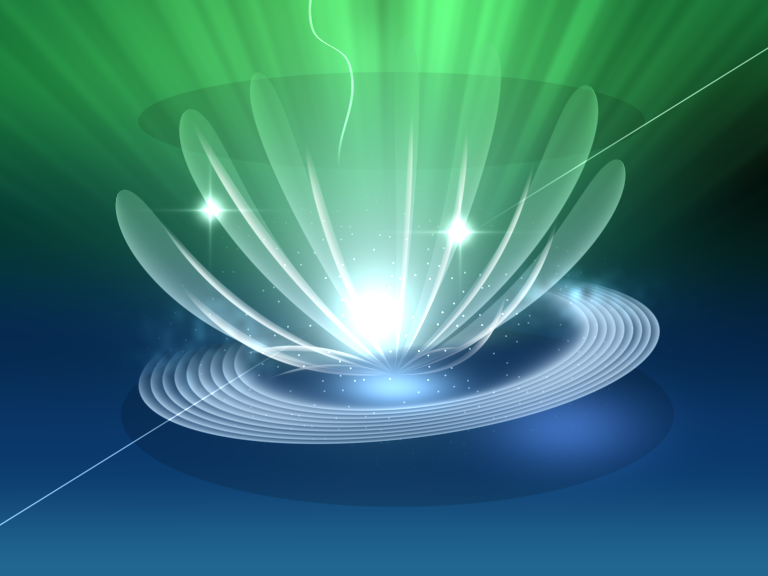
This background is drawn by a Shadertoy shader. Its source:

```glsl
// Glowing glass lotus opening over tilted ripples of light, green sky above deep blue water.

const vec2 ROOT = vec2(0.685, 0.35);
const vec3 ICE = vec3(0.82, 0.95, 1.0);
const vec3 LEAF = vec3(0.40, 0.86, 0.52);

// Each entry: tip x, tip y, half width, sideways bend.
const vec4 PETALS[7] = vec4[](
    vec4(0.205, 0.665, 0.052, -0.075), vec4(0.322, 0.808, 0.050, -0.045),
    vec4(0.444, 0.874, 0.038, -0.020), vec4(1.080, 0.720, 0.045, 0.050),
    vec4(1.025, 0.850, 0.050, 0.050), vec4(0.850, 0.927, 0.042, 0.025),
    vec4(0.705, 0.940, 0.030, 0.008));
const vec4 BLADES[12] = vec4[](
    vec4(0.31, 0.51, 0.020, -0.05), vec4(0.42, 0.385, 0.013, 0.025),
    vec4(0.46, 0.34, 0.008, 0.02), vec4(0.27, 0.63, 0.018, -0.05),
    vec4(0.33, 0.80, 0.022, -0.03), vec4(0.53, 0.76, 0.020, -0.02),
    vec4(0.715, 0.82, 0.013, 0.005), vec4(0.81, 0.79, 0.015, 0.03),
    vec4(0.93, 0.73, 0.014, 0.04), vec4(0.97, 0.63, 0.016, 0.06),
    vec4(0.88, 0.497, 0.014, 0.05), vec4(0.81, 0.395, 0.008, -0.015));

float hash(vec2 p) { return fract(sin(dot(p, vec2(127.1, 311.7))) * 43758.5); }

float noise(vec2 p) {
    vec2 i = floor(p), f = fract(p);
    f = f * f * (3.0 - 2.0 * f);
    return mix(mix(hash(i), hash(i + vec2(1, 0)), f.x),
               mix(hash(i + vec2(0, 1)), hash(i + vec2(1, 1)), f.x), f.y);
}

// Soft elliptical spot
float glow(vec2 p, vec2 centre, vec2 size) {
    vec2 d = (p - centre) / size;
    return exp(-dot(d, d));
}

// Signed distance to an ellipse, approximately
float ellipse(vec2 p, vec2 r) {
    float k = length(p / r);
    return (k - 1.0) * k / max(length(p / (r * r)), 0.001);
}

// Bent leaf growing from ROOT: x = coverage, y = position across (-1..1), z = along
vec3 leaf(vec2 p, vec4 shape, float tipPower, float aa) {
    vec2 axis = shape.xy - ROOT, dir = normalize(axis), r = p - ROOT;
    float u = clamp(dot(r, dir) / length(axis), 0.0, 1.0);
    float v = dot(r, vec2(dir.y, -dir.x)) - shape.w * 4.0 * u * (1.0 - u);
    float halfWidth = shape.z * pow(u, 0.8) * sqrt(1.0 - pow(u, tipPower));
    float across = clamp(v / max(halfWidth, 0.0005), -1.0, 1.0);
    return vec3(smoothstep(0.0, 2.0 * aa, halfWidth - abs(v)), across, u);
}

void mainImage(out vec4 fragColor, in vec2 fragCoord) {
    vec2 p = fragCoord / iResolution.y;
    p.x += 0.6667 - 0.5 * iResolution.x / iResolution.y;
    float aa = 1.0 / iResolution.y;

    // Water and sky
    vec3 col = mix(vec3(0.13, 0.40, 0.57), vec3(0.04, 0.22, 0.42), smoothstep(0.0, 0.22, p.y));
    col = mix(col, vec3(0.02, 0.16, 0.31), smoothstep(0.2, 0.42, p.y));
    col = mix(col, vec3(0.01, 0.21, 0.19), smoothstep(0.4, 0.62, p.y));
    col = mix(col, vec3(0.04, 0.35, 0.16), smoothstep(0.6, 0.9, p.y));
    col *= 1.0 - 0.8 * glow(p, vec2(1.36, 0.72), vec2(0.26, 0.22));
    col += vec3(0.28, 0.50, 0.24) * glow(p, vec2(0.62, 1.0), vec2(0.42, 0.34));
    col *= 1.0 - 0.25 * glow(p, vec2(0.64, 1.0), vec2(0.06, 0.08));

    // Light rays fanning up from the flower
    float angle = atan(p.x - 0.68, p.y - 0.25);
    float rays = 0.65 * noise(vec2(angle * 9.0, 3.0)) + 0.35 * noise(vec2(angle * 45.0, 8.0));
    col += vec3(0.20, 0.48, 0.26) * (rays - 0.25) * smoothstep(0.48, 0.9, p.y) * exp(-angle * angle);

    // Faint discs above and below, with violet light on the water
    float upper = ellipse(p - vec2(0.68, 0.79), vec2(0.44, 0.085));
    float lower = ellipse(p - vec2(0.69, 0.28), vec2(0.48, 0.16));
    col *= 1.0 - 0.13 * smoothstep(aa, -aa, upper) - 0.15 * smoothstep(aa, -aa, lower);
    col += vec3(0.20, 0.24, 0.38) * glow(p, vec2(0.98, 0.26), vec2(0.13, 0.07));

    // Broad halo
    col = mix(col, vec3(0.50, 0.90, 0.68), 0.72 * glow(p, vec2(0.66, 0.68), vec2(0.27, 0.25)));

    // Translucent petals, brighter along the outer rim
    vec3 tint = mix(ICE, LEAF, smoothstep(0.42, 0.9, p.y));
    for (int i = 0; i < 7; i++) {
        vec3 f = leaf(p, PETALS[i], 9.0, aa);
        float rim = 0.5 + 0.5 * f.y * sign(PETALS[i].w);
        col = mix(col, tint, f.x * (0.28 + 0.42 * rim * rim * rim));
    }
    col = mix(col, vec3(0.80, 0.96, 0.98), 0.75 * glow(p, vec2(0.66, 0.50), vec2(0.16, 0.17)));

    // Bright slender blades
    for (int i = 0; i < 12; i++) {
        vec3 f = leaf(p, BLADES[i], 1.5, aa);
        float shade = 0.35 + 0.6 * smoothstep(-0.8, 0.9, f.y * sign(BLADES[i].w));
        col = mix(col, mix(tint, vec3(1.0), 0.65), f.x * shade * smoothstep(1.0, 0.75, f.z));
    }

    // Tilted ripples: crescents, wide at the sides and open at the back
    mat2 tilt = mat2(0.9934, -0.1147, 0.1147, 0.9934);
    for (int i = 8; i >= 0; i--) {
        float t = float(i) / 8.0;
        vec2 e = tilt * (p - mix(vec2(0.715, 0.40), vec2(0.693, 0.378), t));
        vec2 r = mix(vec2(0.31, 0.108), vec2(0.455, 0.140), t);
        float d = ellipse(e, r);
        vec2 side = normalize(e / r + 0.00001);
        float width = 0.004 + 0.018 * side.x * side.x * (0.4 + hash(vec2(t, 2.0)));
        float open = smoothstep(0.85, 0.05, side.y + 0.35 * smoothstep(0.0, -0.8, side.x));
        float inside = smoothstep(aa, -aa, d);
        col = mix(col, vec3(0.03, 0.16, 0.34), 0.10 * inside * smoothstep(0.2, -0.5, side.y));
        col = mix(col, vec3(0.78, 0.90, 1.0), 0.85 * inside * exp(min(d, 0.0) / width) * open);
    }

    // White heart and its reflection
    col += vec3(0.55, 0.62, 0.65) * glow(p, vec2(0.65, 0.44), vec2(0.075, 0.075));
    col += vec3(0.50, 0.62, 0.72) * glow(p, vec2(0.69, 0.325), vec2(0.10, 0.035));

    // Mist over both ends of the ripples
    float mist = noise(p * 22.0) * noise(p * 55.0 + 4.0);
    float mistArea = glow(p, vec2(0.37, 0.40), vec2(0.09, 0.06)) + glow(p, vec2(1.0, 0.48), vec2(0.10, 0.04));
    col += vec3(0.35, 0.55, 0.62) * mist * mistArea;

    // Diagonal hairline and drifting filament
    float line = abs(p.y - 0.0885 - 0.621 * p.x) * 0.85;
    col += 0.45 * smoothstep(1.4 * aa, 0.0, line) * smoothstep(0.1, 0.5, abs(p.x - 0.68));
    float wave = 0.575 + 0.025 * tanh((0.92 - p.y) * 60.0) + 0.012 * sin(p.y * 24.0);
    col += 0.35 * smoothstep(2.0 * aa, 0.0, abs(p.x - wave)) * smoothstep(0.7, 0.8, p.y);

    // Two star flares
    for (int i = 0; i < 2; i++) {
        vec2 s = abs(p - mix(vec2(0.365, 0.635), vec2(0.799, 0.597), float(i)));
        col += 0.8 * exp(-dot(s, s) * 2500.0) + 0.5 * exp(-(s.x + s.y) * 28.0 - min(s.x, s.y) * 350.0);
    }

    // Scattered dust
    vec2 cell = floor(p * 45.0);
    vec2 seed = vec2(hash(cell), hash(cell + 19.0));
    float speck = length(fract(p * 45.0) - 0.2 - 0.6 * seed) / 45.0;
    float dust = step(0.6, hash(cell + 7.0)) * smoothstep(0.0028, 0.0005, speck);
    col += 0.6 * dust * glow(p, vec2(0.68, 0.43), vec2(0.25, 0.13));

    fragColor = vec4(clamp(col, 0.0, 1.0), 1.0);
}
```
